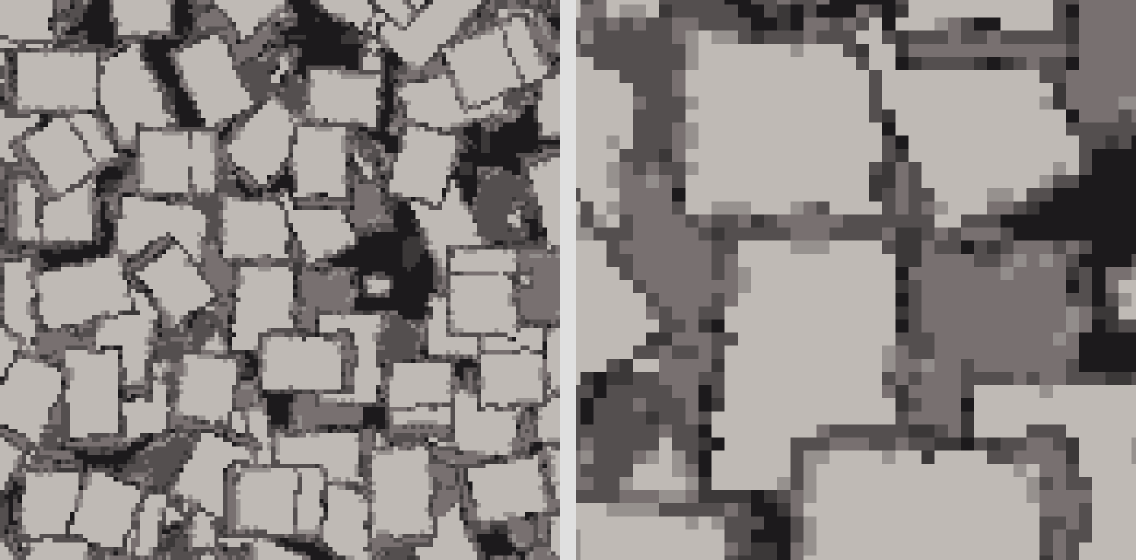
Left, the full canvas; right, a detail of the centre.
A WebGL 2 fragment shader for this texture:

```glsl
#version 300 es
precision highp float;

uniform vec2 u_resolution;
out vec4 fragColor;

const float GRID = 128.0;
const float LINE = 0.0088;
const vec3 BLACK = vec3(0.11, 0.10, 0.11);
const vec3 SOOT = vec3(0.23, 0.22, 0.22);
const vec3 DIM = vec3(0.33, 0.31, 0.31);
const vec3 MID = vec3(0.47, 0.44, 0.44);
const vec3 SOFT = vec3(0.58, 0.56, 0.55);
const vec3 PALE = vec3(0.75, 0.73, 0.71);

vec2 hash2(vec2 p) {
    vec3 q = fract(p.xyx * vec3(0.1031, 0.1030, 0.0973));
    q += dot(q, q.yzx + 33.33);
    return fract((q.xx + q.yz) * q.zy);
}

float noise(vec2 p) {
    vec2 i = floor(p), f = fract(p);
    f = f * f * (3.0 - 2.0 * f);
    float low = mix(hash2(i).x, hash2(i + vec2(1, 0)).x, f.x);
    float high = mix(hash2(i + vec2(0, 1)).x, hash2(i + vec2(1, 1)).x, f.x);
    return mix(low, high, f.y);
}

float box(vec2 p, vec2 halfSize) {
    vec2 d = abs(p) - halfSize;
    return max(d.x, d.y);
}

// A share of the blocks lies nearly square to the canvas
float blockAngle(vec2 r) {
    float square = floor(r.y * 8.0) * 1.5708 + (r.y - 0.5) * 0.08;
    return r.x < 0.3 ? square : r.y * 6.2832;
}

vec3 rimTone(float grain) {
    return grain < 0.2 ? BLACK : grain < 0.33 ? SOOT : grain < 0.62 ? DIM : MID;
}

// Scattered blocks: each has a side, a broken rim and a flat face
vec3 blockLayer(vec3 color, vec2 p, float seed, float spacing, vec2 smallHalf,
                vec2 largeHalf, float presence, float rough, vec3 face, vec3 side) {
    vec2 shift = hash2(vec2(seed, 7.0)) * 5.0;
    vec2 q = p / spacing + shift;
    vec2 home = floor(q);
    float wobble = (noise(p * 48.0 + seed * 9.0) - 0.5) * rough;
    float grain = mix(noise(p * 38.0 + seed * 17.0), hash2(p * GRID + seed).x, 0.35);
    for (int y = -1; y <= 1; y++) {
        for (int x = -1; x <= 1; x++) {
            vec2 id = home + vec2(x, y);
            vec2 place = hash2(id + seed * 31.0 + 50.0);
            vec2 turn = hash2(id + seed * 57.0 + 90.0);
            vec2 kind = hash2(id + seed * 73.0 + 130.0);
            vec2 size = hash2(id + seed * 91.0 + 170.0);
            if (kind.x > presence) continue;

            vec2 local = (q - id - 0.5 - 0.55 * (place - 0.5)) * spacing;
            float a = blockAngle(turn);
            local = mat2(cos(a), -sin(a), sin(a), cos(a)) * local;
            vec2 halfSize = mix(smallHalf, largeHalf, size);
            vec2 lean = kind.y < 0.5 ? vec2(0.017, 0.005) * sign(place - 0.5) : vec2(0.0);

            float sideDist = box(local - lean, halfSize) + wobble;
            float faceDist = box(local, halfSize) + wobble;
            if (sideDist < LINE) color = sideDist < 0.0 ? side : rimTone(grain * 0.8);
            if (faceDist < LINE) color = rimTone(grain);
            if (faceDist < 0.0) {
                bool worn = faceDist > -0.007 && grain > 0.62;
                bool crack = size.y > 0.72 && abs(local.x - 0.4 * halfSize.x + wobble) < 0.0042;
                color = crack ? rimTone(grain + 0.15) : worn ? mix(face, SOFT, 0.95) : face;
            }
        }
    }
    return color;
}

vec3 rubble(vec2 p) {
    // Deep gaps
    vec3 color = noise(p * 30.0) > 0.76 ? SOOT : BLACK;
    // Shaded blocks underneath
    vec2 small = vec2(0.056, 0.043), large = vec2(0.086, 0.057);
    color = blockLayer(color, p, 1.0, 0.165, small, large, 0.8, 0.020, DIM, SOOT);
    color = blockLayer(color, p, 2.0, 0.180, small, large, 0.72, 0.016, MID, DIM);
    // Narrow chips
    color = blockLayer(color, p, 3.0, 0.130, vec2(0.016, 0.006), vec2(0.036, 0.014),
                       0.55, 0.012, PALE, MID);
    // Pale blocks on top
    color = blockLayer(color, p, 4.0, 0.186, small, large, 0.88, 0.009, PALE, MID);
    color = blockLayer(color, p, 5.0, 0.190, small, large, 0.88, 0.007, PALE, MID);
    return color;
}

void main() {
    // Four samples soften the cell borders at any canvas size
    vec3 color = vec3(0.0);
    for (int i = 0; i < 4; i++) {
        vec2 offset = vec2(i % 2, i / 2) * 0.5 - 0.25;
        vec2 p = (gl_FragCoord.xy + offset) / u_resolution.y;
        color += rubble((floor(p * GRID) + 0.5) / GRID);
    }
    fragColor = vec4(color * 0.25, 1.0);
}
```
